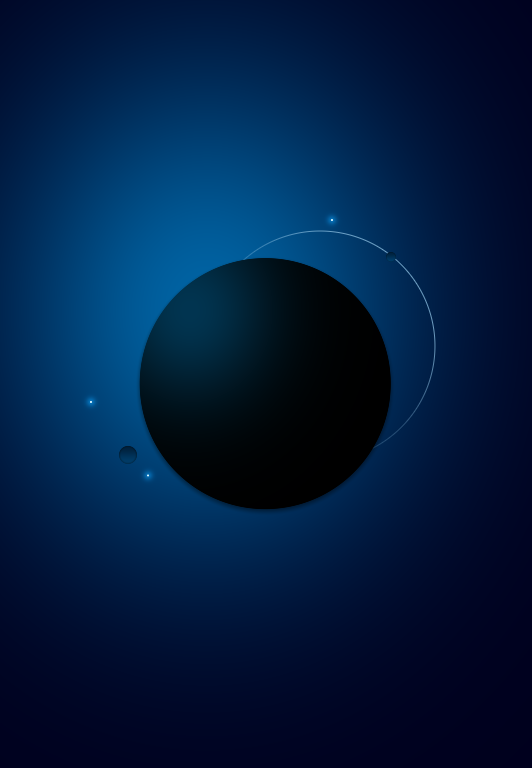
This background is drawn by a Shadertoy shader. Its source:

```glsl
// Dark planet with a thin orbit, two small moons and three stars in a blue glow.

// Positions and sizes are in canvas heights, measured from the canvas centre.
const vec2 GLOW_POS = vec2(-0.077, 0.096);
const vec2 GLOW_SIZE = vec2(0.273, 0.326);
const vec3 SPACE_COLOR = vec3(0.0, 0.0, 0.115);
const vec3 GLOW_COLOR = vec3(0.0, 0.39, 0.527);

const vec2 PLANET_POS = vec2(-0.001, 0.0005);
const float PLANET_RADIUS = 0.1635;
const vec2 LIGHT_POS = vec2(-0.099, 0.096);
const vec2 LIGHT_SIZE = vec2(0.111, 0.124);
const vec3 LIGHT_COLOR = vec3(0.005, 0.205, 0.315);
const vec2 SHADOW_OFFSET = vec2(0.0, -0.003);
const float SHADOW_BLUR = 0.006;
const float SHADOW_STRENGTH = 0.5;

const vec2 ORBIT_POS = vec2(0.0703, 0.0495);
const float ORBIT_RADIUS = 0.1497;
const float ORBIT_WIDTH = 0.0011;
const vec3 ORBIT_COLOR = vec3(0.55, 0.75, 0.88);

const vec3 MOONS[2] = vec3[](           // xy: position, z: radius
    vec3(-0.1797, -0.0924, 0.0118),
    vec3(0.1628, 0.1654, 0.0065));
const vec3 MOON_DARK = vec3(0.0, 0.13, 0.24);
const vec3 MOON_LIGHT = vec3(0.0, 0.23, 0.40);

const vec2 STARS[3] = vec2[](
    vec2(0.0859, 0.2135),
    vec2(-0.2279, -0.0234),
    vec2(-0.1536, -0.1191));
const float STAR_RADIUS = 0.0013;
const float HALO_SIZE = 0.006;
const vec3 STAR_COLOR = vec3(0.85, 0.96, 1.0);
const vec3 HALO_COLOR = vec3(0.02, 0.20, 0.28);

float gaussian(vec2 offset, vec2 size) {
    vec2 q = offset / size;
    return exp(-dot(q, q));
}

float discMask(vec2 offset, float radius, float pixel) {
    return 1.0 - smoothstep(-0.5 * pixel, 0.5 * pixel, length(offset) - radius);
}

// Coverage of the orbit line, brightest toward the upper right
float orbitMask(vec2 offset, float pixel) {
    float edge = abs(length(offset) - ORBIT_RADIUS);
    float width = max(ORBIT_WIDTH, pixel);
    float line = clamp(1.0 - edge / width, 0.0, 1.0) * ORBIT_WIDTH / width;
    float facing = dot(normalize(offset + 1e-6), normalize(vec2(1.0)));
    return line * mix(0.3, 0.95, smoothstep(-0.2, 1.0, facing));
}

void mainImage(out vec4 fragColor, in vec2 fragCoord) {
    vec2 p = (fragCoord - 0.5 * iResolution.xy) / iResolution.y;
    float pixel = 1.0 / iResolution.y;

    // Background glow
    vec3 color = SPACE_COLOR + GLOW_COLOR * gaussian(p - GLOW_POS, GLOW_SIZE);

    // Orbit
    color = mix(color, ORBIT_COLOR, orbitMask(p - ORBIT_POS, pixel));

    // Moons, shaded from a dark top to a lighter base with a dim rim
    for (int i = 0; i < 2; i++) {
        vec2 offset = p - MOONS[i].xy;
        float radius = MOONS[i].z;
        float base = smoothstep(0.9, -0.8, offset.y / radius);
        float rim = smoothstep(0.75, 1.0, length(offset) / radius);
        vec3 moon = mix(MOON_DARK, MOON_LIGHT, base) * (1.0 - 0.25 * rim);
        color = mix(color, moon, discMask(offset, radius, pixel));
    }

    // Stars
    for (int i = 0; i < 3; i++) {
        vec2 offset = p - STARS[i];
        color += HALO_COLOR * gaussian(offset, vec2(HALO_SIZE));
        color = mix(color, STAR_COLOR, discMask(offset, STAR_RADIUS, pixel));
    }

    // Planet and its soft lower shadow
    vec2 planetOffset = p - PLANET_POS;
    float shadowEdge = length(planetOffset - SHADOW_OFFSET) - PLANET_RADIUS;
    float shadow = 1.0 - smoothstep(-SHADOW_BLUR, SHADOW_BLUR, shadowEdge);
    color *= 1.0 - SHADOW_STRENGTH * shadow;
    vec3 planet = LIGHT_COLOR * gaussian(p - LIGHT_POS, LIGHT_SIZE);
    color = mix(color, planet, discMask(planetOffset, PLANET_RADIUS, pixel));

    fragColor = vec4(color, 1.0);
}
```
